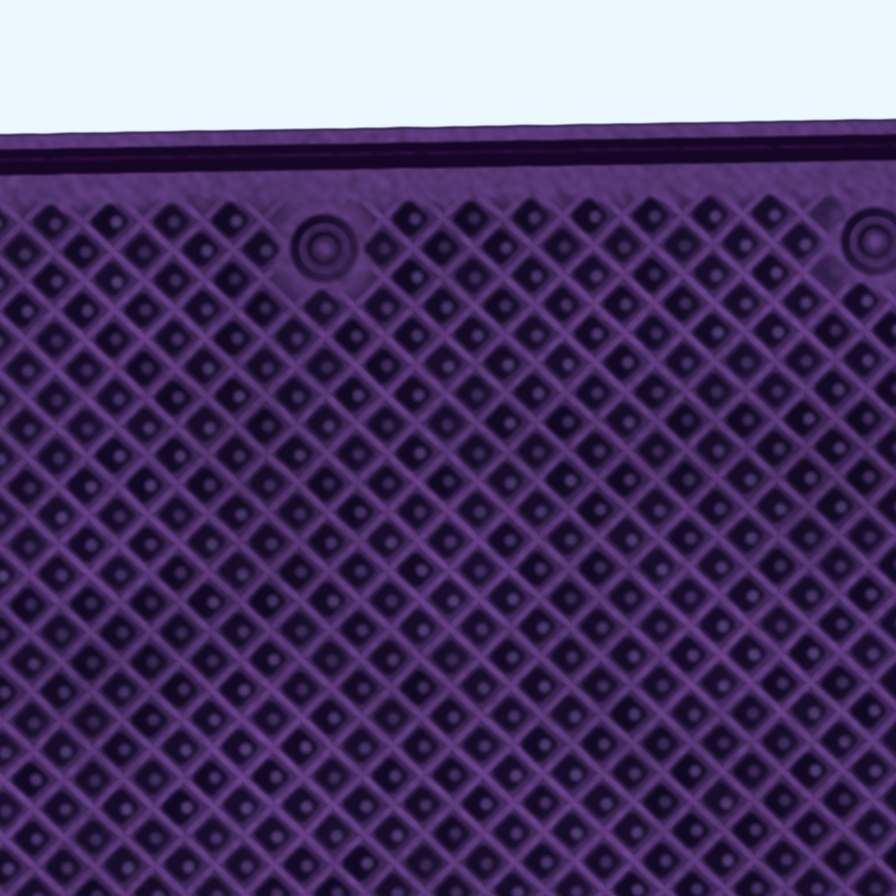
Give the GLSL for this texture, as a three.js fragment shader.

```glsl
// Purple moulded panel under a pale sky: a diagonal lattice of ridges around dark pits,
// each with a small peg, below a grooved rim and a row of round bosses on smooth pads.
// Pits come from a skewed repeat, bosses from a 1D repeat, wear from gradient noise.
varying vec2 vUv;

vec2 hash2(vec2 p) {
  p = vec2(dot(p, vec2(127.1, 311.7)), dot(p, vec2(269.5, 183.3)));
  return fract(sin(p) * 43758.5) * 2.0 - 1.0;
}

float gradientNoise(vec2 p) {
  vec2 i = floor(p), f = fract(p);
  vec2 w = f * f * f * (f * (f * 6.0 - 15.0) + 10.0);
  float low = mix(dot(hash2(i), f),
                  dot(hash2(i + vec2(1, 0)), f - vec2(1, 0)), w.x);
  float high = mix(dot(hash2(i + vec2(0, 1)), f - vec2(0, 1)),
                   dot(hash2(i + vec2(1, 1)), f - vec2(1, 1)), w.x);
  return mix(low, high, w.y);
}

// Soft band of half width w around zero
float band(float d, float w, float soft) {
  return 1.0 - smoothstep(w - soft, w + soft, abs(d));
}

// Offset from the nearest boss centre
vec2 bossOffset(vec2 p) {
  vec2 stride = vec2(0.6146, 0.0078);
  vec2 d = p - vec2(0.362, 0.7227);
  return d - stride * floor(d.x / stride.x + 0.5);
}

void main() {
  vec2 p = vUv;
  vec3 sky = vec3(0.92, 0.975, 0.995);
  vec3 skin = vec3(0.34, 0.215, 0.46);
  vec3 slope = vec3(0.245, 0.15, 0.345);
  vec3 crest = vec3(0.385, 0.24, 0.51);
  vec3 shade = vec3(0.065, 0.03, 0.135);

  // Wear: broad tone, fine grain and slanted wrinkles
  float tone = gradientNoise(p * 5.0 + 3.0);
  float grain = gradientNoise(p * 95.0);
  float wrinkle = gradientNoise(vec2(p.x + p.y, (p.y - p.x) * 0.5) * 62.0);

  // Lattice coordinates: pits sit at whole numbers of st
  vec2 across = vec2(0.0669, 0.0008), up = vec2(-0.0012, 0.0654);
  vec2 origin = vec2(0.4983, 0.5277);
  vec2 warped = p + 0.0016 * vec2(gradientNoise(p * 17.0), gradientNoise(p * 17.0 + 40.0));
  vec2 d = warped - origin;
  vec2 uv = vec2(d.x * up.y - d.y * up.x, across.x * d.y - across.y * d.x)
          / (across.x * up.y - across.y * up.x);
  vec2 st = vec2(uv.x + uv.y, uv.x - uv.y);
  vec2 id = floor(st + 0.5);
  vec2 cell = st - id;
  vec2 rnd = hash2(id);
  vec2 centreUv = 0.5 * vec2(id.x + id.y, id.x - id.y);
  vec2 centre = origin + across * centreUv.x + up * centreUv.y;

  // Lattice stops below the rim and around the bosses
  vec2 boss = bossOffset(p);
  float r = length(boss);
  float field = (1.0 - smoothstep(3.62, 3.95, uv.y + wrinkle * 0.3))
              * smoothstep(0.046, 0.066, r + wrinkle * 0.008);
  float present = (1.0 - step(3.75, centreUv.y))
                * smoothstep(0.05, 0.07, length(bossOffset(centre)));

  // Ridges, brighter along the falling diagonals
  vec2 toRidge = 0.5 - abs(cell);
  vec2 ridge = 1.0 - smoothstep(vec2(0.02), vec2(0.135), toRidge);
  float crestAmount = max(ridge.x, ridge.y * 0.8) * (0.9 + 0.5 * wrinkle);
  vec3 color = mix(skin, mix(slope, crest, clamp(crestAmount, 0.0, 1.0)), field);

  // Pits: rounded squares, deepest toward the upper left
  vec2 pitPos = cell + vec2(0.025, 0.035) + rnd * 0.025;
  float pitEdge = length(max(abs(pitPos) - 0.18, 0.0));
  float pit = 1.0 - smoothstep(0.07, 0.25, pitEdge);
  float depth = 0.92 + 0.08 * rnd.x - 0.2 * smoothstep(-0.1, 0.4, cell.x * 0.4 + cell.y);
  color = mix(color, shade, pit * depth * present);

  // Pegs in the pits
  vec2 pegPos = warped - centre - vec2(0.0025, -0.001) - rnd.yx * 0.0012;
  float peg = 1.0 - smoothstep(0.002, 0.0105, length(pegPos));
  color = mix(color, vec3(0.34, 0.25, 0.47), peg * present * (0.72 + 0.18 * rnd.y));

  // Bosses: dark moat, raised collar, inner ring and centre pin
  float lit = dot(boss, vec2(0.7, -0.7)) / max(r, 0.001);
  color = mix(color, shade, band(r - 0.0325, 0.0055, 0.004) * (0.72 - 0.22 * lit));
  color = mix(color, slope, 1.0 - smoothstep(0.024, 0.03, r));
  color = mix(color, shade, band(r - 0.0165, 0.003, 0.004) * (0.7 - 0.2 * lit));
  color = mix(color, crest, (1.0 - smoothstep(0.003, 0.011, r)) * 0.75);

  // Surface variation
  color *= 1.0 + 0.16 * tone + 0.13 * grain + 0.22 * wrinkle * (1.0 - field);

  // Rim: light lip, then a dark groove with a faint inner line
  float below = 0.8503 + 0.0169 * p.x - p.y + 0.0012 * gradientNoise(vec2(p.x * 30.0, 2.0));
  float groove = band(below - 0.0315, 0.0145, 0.0025);
  color = mix(color, vec3(0.085, 0.025, 0.15), groove);
  color += vec3(0.11, 0.035, 0.11) * band(below - 0.029, 0.0015, 0.003) * (0.7 + wrinkle);
  color = mix(color, vec3(0.17, 0.13, 0.28), band(below - 0.001, 0.0015, 0.002) * 0.7);

  // Sky above the edge
  color = mix(sky, color, smoothstep(-0.002, 0.0015, below));
  gl_FragColor = vec4(color, 1.0);
}
```
